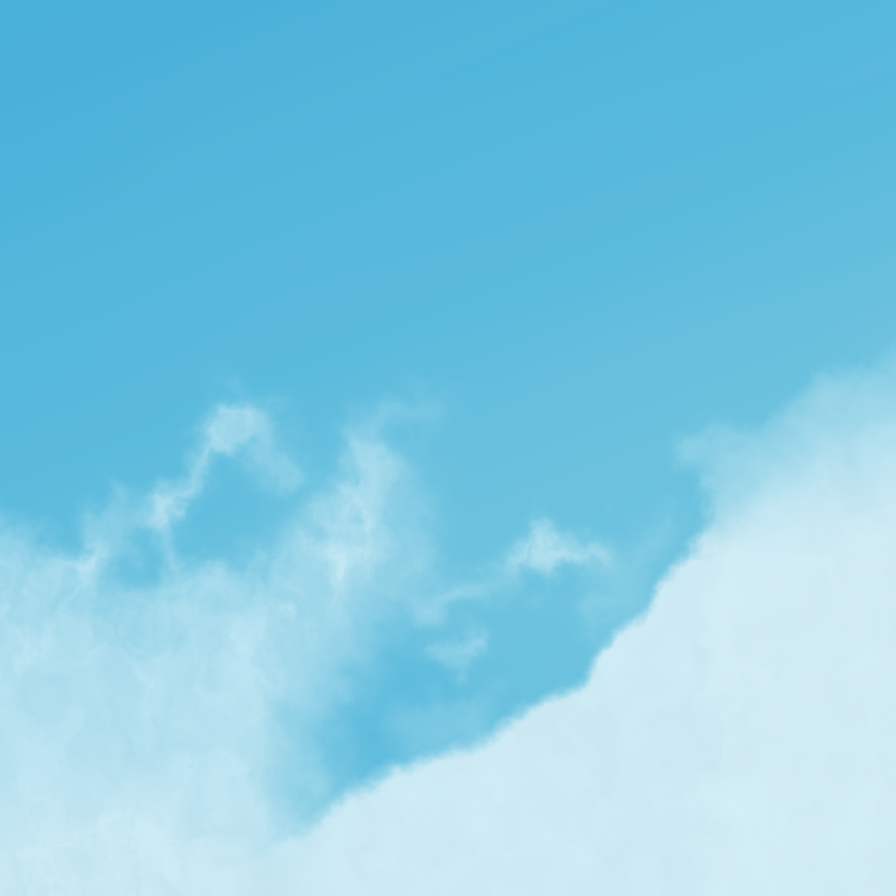
Write a WebGL 2 fragment shader that draws this texture.

```glsl
#version 300 es
precision highp float;
// Soft white clouds rising from both sides under a clear blue sky.
uniform vec2 u_resolution;
out vec4 outColor;

const vec3 SKY_DEEP = vec3(0.29, 0.69, 0.85);
const vec3 SKY_MID = vec3(0.345, 0.725, 0.862);
const vec3 SKY_PALE = vec3(0.425, 0.762, 0.872);
const vec3 CLOUD_SHADE = vec3(0.77, 0.905, 0.95);
const vec3 CLOUD_LIGHT = vec3(0.82, 0.925, 0.96);

float hash(vec2 p) {
  return fract(sin(dot(p, vec2(127.1, 311.7))) * 43758.5453);
}

float noise(vec2 p) {
  vec2 cell = floor(p), f = fract(p);
  f = f * f * (3.0 - 2.0 * f);
  return mix(mix(hash(cell), hash(cell + vec2(1, 0)), f.x),
             mix(hash(cell + vec2(0, 1)), hash(cell + vec2(1, 1)), f.x), f.y);
}

float fbm(vec2 p) {
  float sum = 0.0, amp = 0.5;
  for (int i = 0; i < 5; i++) {
    sum += amp * noise(p);
    p = mat2(1.6, 1.2, -1.2, 1.6) * p + 7.3;
    amp *= 0.55;
  }
  return sum;
}

// Soft streak around the segment a-b.
float streak(vec2 p, vec2 a, vec2 b, float radius) {
  vec2 ab = b - a;
  float t = clamp(dot(p - a, ab) / dot(ab, ab), 0.0, 1.0);
  vec2 d = (p - a - ab * t) / radius;
  return exp(-dot(d, d));
}

// Adds a rise of the given height between two x positions.
float rise(float x, float x0, float x1, float height) {
  return height * clamp((x - x0) / (x1 - x0), 0.0, 1.0);
}

// Layers two coverages like stacked translucent sheets.
float over(float a, float b) {
  return 1.0 - (1.0 - a) * (1.0 - b);
}

// Diagonal gradient with faint bands.
vec3 sky(vec2 p) {
  float t = 0.85 * (1.0 - p.y) + 0.34 * p.x;
  vec3 color = mix(SKY_DEEP, SKY_MID, smoothstep(0.0, 0.42, t));
  color = mix(color, SKY_PALE, smoothstep(0.36, 0.74, t));
  color.r += 0.016 * (noise(vec2(t * 28.0, p.x * 3.0)) - 0.5);
  return mix(color, SKY_MID, 0.9 * streak(p, vec2(0.40, 0.20), vec2(0.46, 0.21), 0.08));
}

// Broad bank on the left, with a ragged top.
float leftBank(vec2 p) {
  float top = 0.425 - rise(p.x, 0.05, 0.14, 0.06) + rise(p.x, 0.18, 0.34, 0.03);
  float side = 1.0 - smoothstep(0.27, 0.43, p.x + 0.1 * (0.25 - p.y));
  float body = 0.6 * (1.0 - smoothstep(top - 0.04, top + 0.015, p.y))
    + 0.4 * (1.0 - smoothstep(top - 0.14, top, p.y));
  return body * side * mix(0.93, 0.78, smoothstep(0.0, 0.3, p.y));
}

// Tall plume that narrows upward.
float plume(vec2 p) {
  float c = 0.56 * streak(p, vec2(0.365, 0.38), vec2(0.42, 0.44), 0.046);
  c = over(c, 0.42 * streak(p, vec2(0.41, 0.45), vec2(0.41, 0.52), 0.028));
  c = over(c, 0.36 * streak(p, vec2(0.40, 0.36), vec2(0.46, 0.38), 0.035));
  c = over(c, 0.40 * streak(p, vec2(0.37, 0.25), vec2(0.41, 0.34), 0.05));
  return over(c, 0.17 * streak(p, vec2(0.445, 0.53), vec2(0.47, 0.55), 0.025));
}

// Thin curls and detached scraps.
float wisps(vec2 p) {
  float c = 0.5 * streak(p, vec2(0.19, 0.43), vec2(0.265, 0.54), 0.018);
  c = over(c, 0.4 * streak(p, vec2(0.27, 0.54), vec2(0.32, 0.48), 0.026));
  c = over(c, 0.3 * streak(p, vec2(0.20, 0.44), vec2(0.19, 0.35), 0.015));
  c = over(c, 0.38 * streak(p, vec2(0.10, 0.37), vec2(0.19, 0.44), 0.02));
  c = over(c, 0.30 * streak(p, vec2(0.10, 0.37), vec2(0.13, 0.44), 0.016));
  c = over(c, 0.62 * streak(p, vec2(0.57, 0.37), vec2(0.67, 0.38), 0.02));
  c = over(c, 0.45 * streak(p, vec2(0.595, 0.38), vec2(0.61, 0.395), 0.018));
  c = over(c, 0.42 * streak(p, vec2(0.48, 0.33), vec2(0.53, 0.35), 0.022));
  c = over(c, 0.42 * streak(p, vec2(0.50, 0.27), vec2(0.53, 0.285), 0.016));
  c = over(c, 0.28 * streak(p, vec2(0.46, 0.18), vec2(0.52, 0.20), 0.03));
  c = over(c, 0.26 * streak(p, vec2(0.67, 0.32), vec2(0.74, 0.40), 0.025));
  return over(c, 0.28 * streak(p, vec2(0.78, 0.51), vec2(0.82, 0.51), 0.02));
}

// Bright slope on the right: a firm edge below a hazy crown.
float rightBank(vec2 p, vec2 ragged) {
  float edge = 0.04 + rise(p.x, 0.28, 0.38, 0.085) + rise(p.x, 0.38, 0.55, 0.065)
    + rise(p.x, 0.55, 0.64, 0.06) + rise(p.x, 0.64, 0.80, 0.17) + rise(p.x, 0.80, 1.0, 0.06);
  float softness = mix(0.024, 0.09, smoothstep(0.76, 0.9, p.x));
  float slope = 1.0 - smoothstep(edge - softness, edge + 0.3 * softness, p.y);
  float crown = 0.48 + rise(ragged.x, 0.79, 0.91, 0.10) + rise(ragged.x, 0.91, 1.0, 0.03);
  float haze = 0.36 * (1.0 - smoothstep(crown - 0.03, crown + 0.02, ragged.y))
    + 0.44 * (1.0 - smoothstep(crown - 0.15, crown, ragged.y));
  haze *= smoothstep(0.775, 0.81, ragged.x);
  return over(0.96 * slope * smoothstep(0.2, 0.42, p.x + 0.3 * (0.15 - p.y)), haze);
}

void main() {
  vec2 p = gl_FragCoord.xy / u_resolution;
  vec2 drift = vec2(fbm(p * 25.0), fbm(p * 25.0 + 31.0)) - 0.52;
  vec2 ragged = p + 0.065 * drift;
  float grain = fbm(p * vec2(32.0, 22.0) + drift * 2.0) - 0.52;
  float left = over(over(leftBank(ragged), plume(ragged)), wisps(ragged));
  left *= 1.0 + grain * mix(0.2, 0.9, smoothstep(0.2, 0.38, p.y));
  float right = rightBank(p + 0.035 * drift, ragged);
  float cover = clamp(over(clamp(left, 0.0, 0.95), right), 0.0, 1.0);
  float light = max(right, 1.0 - smoothstep(0.0, 0.2, p.y));
  vec3 cloud = mix(CLOUD_SHADE, CLOUD_LIGHT, light) + 0.03 * grain;
  outColor = vec4(mix(sky(p), cloud, cover), 1.0);
}
```
